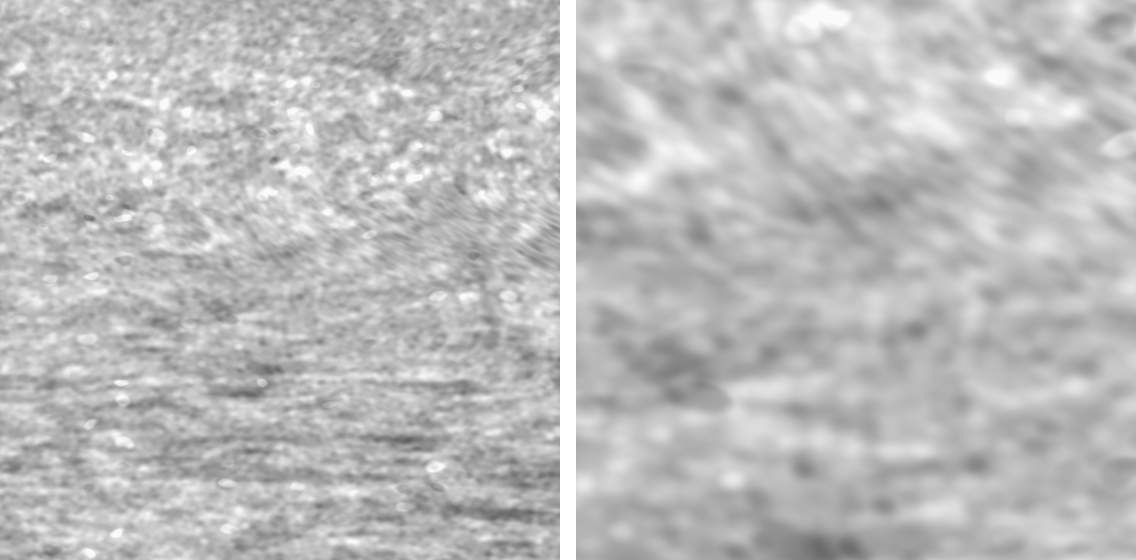
Left, the full canvas; right, a detail of the centre.
Reproduce this texture procedurally as a WebGL 2 fragment shader.

```glsl
#version 300 es
precision highp float;
// Gritty grey ground receding from streaked foreground to fine distant grain.
// Layers of cellular noise, stretched sideways, fade in and out with height;
// dark furrows and scattered pale and dark pebbles lie on top.

uniform vec2 u_resolution;
out vec4 fragColor;

vec3 hash3(vec2 cell, float seed) {
    vec3 p = fract(vec3(cell.xyx + seed * 17.3) * vec3(0.1031, 0.1030, 0.0973));
    p += dot(p, p.yxz + 33.33);
    return fract((p.xxy + p.yzz) * p.zyx);
}

// Cellular noise: one soft bump of random sign and strength in each cell.
float grainNoise(vec2 p, float seed) {
    vec2 cell = floor(p);
    float sum = 0.0;
    for (int j = -1; j <= 1; j++) {
        for (int i = -1; i <= 1; i++) {
            vec2 neighbour = cell + vec2(i, j);
            vec3 rnd = hash3(neighbour, seed);
            vec2 d = p - neighbour - rnd.xy;
            float bump = max(0.0, 1.0 - dot(d, d));
            sum += (rnd.z * 2.0 - 1.0) * bump * bump;
        }
    }
    return sum;
}

// Sparse soft-edged pebbles: positive where pale, negative where dark.
float pebbles(vec2 p, float seed) {
    vec2 cell = floor(p);
    vec3 rnd = hash3(cell, seed);
    vec3 look = hash3(cell, seed + 5.0);
    vec2 d = fract(p) - mix(vec2(0.38), vec2(0.62), rnd.xy);
    d.y += d.x * (look.x - 0.5) * 0.6;
    float radius = mix(0.2, 0.32, look.y);
    float body = 1.0 - smoothstep(radius * 0.55, radius * 1.15, length(d));
    float tone = step(0.91, rnd.z) - 0.8 * step(rnd.z, 0.035);
    return body * tone * mix(0.6, 1.0, look.z);
}

void main() {
    vec2 uv = gl_FragCoord.xy / u_resolution;

    // Gentle undulation keeps the horizontal layers from looking ruled.
    vec2 p = uv;
    p.y += 0.004 * sin(uv.x * 7.0 + uv.y * 9.0) + 0.002 * sin(uv.x * 19.0 - uv.y * 23.0);

    // Depth zones
    float near = 1.0 - smoothstep(0.3, 0.62, uv.y);
    float far = smoothstep(0.82, 0.98, uv.y);
    float gravel = smoothstep(0.48, 0.68, uv.y) * (1.0 - 0.5 * far);

    // Base tone, palest across the gravel band
    float shade = 0.712 + 0.032 * gravel - 0.03 * far;

    // Broad patches and clumps
    shade += 0.035 * grainNoise(p * vec2(3.0, 8.0), 1.0);
    shade += 0.065 * grainNoise(p * vec2(14.0, 27.0), 2.0) * (1.0 - 0.5 * far);

    // Flattened grit, then rounder gravel further back
    shade += 0.095 * grainNoise(p * vec2(31.0, 73.0), 3.0) * (1.0 - 0.55 * far);
    float grain = grainNoise(p * vec2(54.0, 68.0), 4.0);
    shade += gravel * (0.12 * grain + 0.05 * grain * grain);
    shade += 0.08 * grainNoise(p * vec2(mix(86.0, 104.0, gravel), 116.0), 5.0);

    // Long streaks and dark furrows in the foreground
    shade += 0.09 * mix(0.15, 1.0, near) * (1.0 - far) * grainNoise(p * vec2(10.0, 78.0), 6.0);
    float furrow = smoothstep(0.25, 0.8, grainNoise(p * vec2(4.5, 37.0), 7.0));
    shade -= 0.1 * near * furrow;

    // Pebbles with outlines roughened by noise
    vec2 rough = vec2(grainNoise(p * 48.0, 8.0), grainNoise(p * 48.0, 9.0)) * vec2(0.006, 0.004);
    vec2 q = p + rough;
    shade += 0.2 * (1.0 - 0.8 * far) * pebbles(q * vec2(16.0, 27.0), 10.0);
    shade += 0.16 * gravel * pebbles(q * vec2(27.0, 37.0) + 0.37, 11.0);

    fragColor = vec4(vec3(clamp(shade, 0.38, 0.98)), 1.0);
}
```
